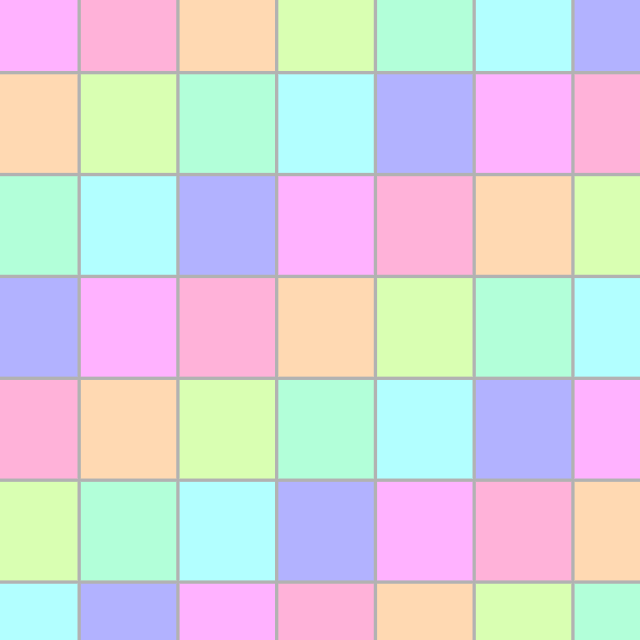
This pattern is drawn by a Shadertoy shader. Its source:

```glsl
// Pastel tiles in a slightly tall grid, separated by thin grey lines.
// Seven tints run in order along each row, and every row is shifted by two;
// each tint comes from a hue formula, and the lines from a distance to the grid.

// Pastel for a hue given in sixths of the colour wheel
vec3 pastel(float sextant) {
    vec3 pure = clamp(abs(mod(sextant + vec3(0.0, 4.0, 2.0), 6.0) - 3.0) - 1.0, 0.0, 1.0);
    return mix(vec3(0.7), vec3(1.0), pure);
}

// Seven tints: pink, peach, lime, mint, cyan, blue, magenta
vec3 tint(float index) {
    // the step from mint to cyan is half as wide as the others
    return pastel(index - 0.5 - 0.5 * step(3.5, index));
}

void mainImage(out vec4 fragColor, in vec2 fragCoord) {
    vec2 uv = fragCoord / iResolution.y;
    float pixel = 1.0 / iResolution.y;

    // Grid cells, counted from the lower left
    vec2 cellSize = vec2(0.1543, 0.1592);
    vec2 grid = (uv - vec2(0.1237, 0.0905)) / cellSize + 1.0;
    vec2 cell = floor(grid);

    // Diagonal colour order
    vec3 color = tint(mod(cell.x - 2.0 * cell.y + 4.0, 7.0));

    // Grey lines along the cell borders
    vec2 toLine = (0.5 - abs(fract(grid) - 0.5)) * cellSize;
    float border = min(toLine.x, toLine.y);
    float line = clamp((0.0026 - border) / pixel + 0.5, 0.0, 1.0);
    color = mix(color, vec3(0.7), line);

    fragColor = vec4(color, 1.0);
}
```
